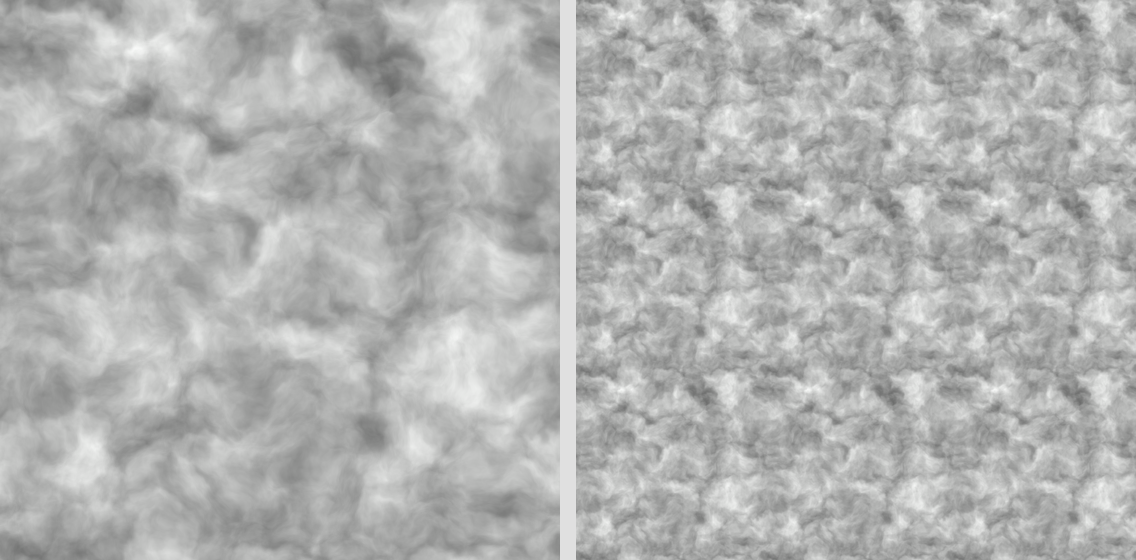
Left, the tile; right, the same tile 3 across and 3 down.
Write a WebGL 1 fragment shader that draws this texture.

```glsl
precision highp float;
// Seamless grey overcast: billowing cloud puffs, lit from above, over dark gaps.

uniform vec2 u_resolution;

#define MEAN_TONE 0.705
#define CONTRAST 1.48
#define GAP_TONE 0.59
#define TOP_LIGHT 0.15
#define PUFF_VARIATION 0.12
#define SKY_VARIATION 0.34
#define DETAIL 0.20
#define WISPS 0.13
#define WARP 0.145
#define CAP_SOFTNESS 0.12
#define BASE_SOFTNESS 0.60
#define TINT vec3(0.998, 1.004, 0.998)

vec2 hash2(vec2 cell, float seed) {
  vec2 k = vec2(dot(cell, vec2(127.1, 311.7)), dot(cell, vec2(269.5, 183.3)));
  return fract(sin(k + seed * 17.3) * 43758.5);
}

// Dot product of a corner's random unit gradient with the offset from it.
float corner(vec2 cell, vec2 offset, float period, float seed) {
  float angle = 6.28319 * hash2(mod(cell, period), seed).x;
  return dot(vec2(cos(angle), sin(angle)), offset);
}

// Gradient noise that wraps after a whole number of cells.
float noise(vec2 p, float period, float seed) {
  vec2 i = floor(p);
  vec2 f = p - i;
  vec2 w = f * f * f * (f * (f * 6.0 - 15.0) + 10.0);
  vec2 e = vec2(1.0, 0.0);
  float low = mix(corner(i, f, period, seed),
                  corner(i + e.xy, f - e.xy, period, seed), w.x);
  float high = mix(corner(i + e.yx, f - e.yx, period, seed),
                   corner(i + e.xx, f - e.xx, period, seed), w.x);
  return mix(low, high, w.y);
}

float fbm(vec2 uv, float period, float seed) {
  float sum = 0.0;
  float amplitude = 0.5;
  for (int octave = 0; octave < 5; octave++) {
    sum += amplitude * noise(uv * period, period, seed);
    period *= 2.0;
    amplitude *= 0.53;
    seed += 1.0;
  }
  return sum;
}

// Paints one puff per cell, upper rows first so lower puffs stand in front.
float paintPuffs(float tone, vec2 uv, float cells, float opacity, float seed) {
  vec2 p = uv * cells;
  vec2 home = floor(p);
  for (int row = 0; row < 3; row++) {
    for (int column = 0; column < 3; column++) {
      vec2 cell = home + vec2(float(column) - 1.0, 1.0 - float(row));
      vec2 id = mod(cell, cells);
      vec2 jitter = hash2(id, seed);
      vec2 traits = hash2(id, seed + 5.0);
      vec2 d = p - cell - 0.2 - 0.6 * jitter;
      float radius = mix(0.45, 0.78, traits.x);

      // Each puff faces the light at its own tilt.
      float tilt = 2.2 * (fract(traits.x * 7.0 + traits.y) - 0.5);
      float height = clamp(dot(d, vec2(sin(tilt), cos(tilt))) / radius, -1.0, 1.0);
      float inside = radius - length(d * vec2(0.95, 1.0));

      // Crisp lit cap, dissolving base.
      float softness = mix(BASE_SOFTNESS, CAP_SOFTNESS + 0.2 * traits.y,
                           smoothstep(-0.5, 0.6, height));
      float cover = smoothstep(0.0, softness, inside)
                  * smoothstep(-1.0, 0.1, height);
      float shade = MEAN_TONE + TOP_LIGHT * height
                  + PUFF_VARIATION * (traits.y - 0.5);
      tone = mix(tone, shade, cover * opacity);
    }
  }
  return tone;
}

void main() {
  vec2 uv = gl_FragCoord.xy / u_resolution;

  // Ragged outlines come from bending the plane.
  vec2 bent = uv + WARP * vec2(fbm(uv, 4.0, 1.0), fbm(uv, 4.0, 11.0));

  // Dark gaps, then puffs from large to small.
  float tone = GAP_TONE + SKY_VARIATION * fbm(bent, 3.0, 21.0);
  tone = paintPuffs(tone, bent, 3.0, 0.80, 31.0);
  tone = paintPuffs(tone, bent, 5.0, 0.50, 43.0);
  tone = paintPuffs(tone, bent, 9.0, 0.28, 57.0);
  tone = paintPuffs(tone, bent, 19.0, 0.17, 65.0);

  // Broad shadows, then fine wisps across everything.
  tone += SKY_VARIATION * 0.6 * fbm(uv, 3.0, 71.0);
  tone += DETAIL * fbm(bent, 8.0, 83.0);
  tone += WISPS * fbm(mix(uv, bent, 0.5), 22.0, 97.0);

  tone = MEAN_TONE + CONTRAST * (tone - MEAN_TONE + 0.022);
  gl_FragColor = vec4(clamp(tone, 0.0, 1.0) * TINT, 1.0);
}
```
